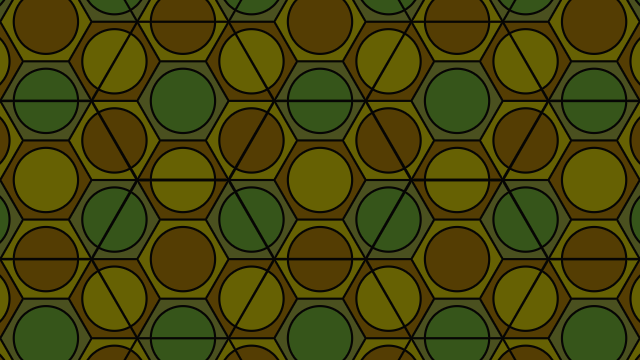
Give the GLSL for this pattern, as a WebGL 1 fragment shader.

```glsl
precision highp float;
// Flat-topped honeycomb of outlined cells, each holding an outlined disc.
// Three colour pairs cycle by half row; a second honeycomb of twice the
// size is drawn over it in lines that thin out away from the middle.

uniform vec2 u_resolution;

#define CELL_SIDE 0.1269     // hexagon side, in canvas heights
#define DISC_RADIUS 0.0893   // centre line of the disc outline
#define LINE_HALF 0.0030     // half width of cell and disc outlines
#define LARGE_GAIN 0.35      // extra width of the large lines at mid height
#define INK vec3(0.022, 0.018, 0.014)
#define OLIVE vec3(0.400, 0.380, 0.010)
#define BROWN vec3(0.330, 0.240, 0.010)
#define GREEN vec3(0.210, 0.335, 0.100)
#define MOSS vec3(0.290, 0.315, 0.120)

const float SQRT3 = 1.7320508;

// Offset of p from the nearest centre of a honeycomb with unit sides.
vec2 hexOffset(vec2 p) {
  vec2 period = vec2(3.0, SQRT3);
  vec2 a = mod(p + 0.5 * period, period) - 0.5 * period;
  vec2 b = mod(p, period) - 0.5 * period;
  return dot(a, a) < dot(b, b) ? a : b;
}

// Distance from an offset inside a unit hexagon to its border.
float hexBorder(vec2 q) {
  q = abs(q);
  return 0.5 * SQRT3 - max(q.y, dot(q, vec2(0.5 * SQRT3, 0.5)));
}

// Antialiased coverage of a shape with signed distance d.
float coverage(float d, float pixel) {
  return clamp(0.5 - d / pixel, 0.0, 1.0);
}

void main() {
  float pixel = 1.0 / u_resolution.y;
  vec2 p = (gl_FragCoord.xy - 0.5 * u_resolution) * pixel;

  // Small cell and its place in the three-colour cycle
  vec2 cell = p / CELL_SIDE;
  vec2 offset = hexOffset(cell);
  float halfRow = floor((cell.y - offset.y) / (0.5 * SQRT3) + 0.5);
  float kind = mod(halfRow, 3.0);

  vec3 discColor = kind < 0.5 ? OLIVE : (kind < 1.5 ? BROWN : GREEN);
  vec3 cellColor = kind < 0.5 ? BROWN : (kind < 1.5 ? OLIVE : MOSS);

  // Flat fills
  float disc = length(offset) * CELL_SIDE - DISC_RADIUS;
  vec3 color = mix(cellColor, discColor, coverage(disc, pixel));

  // Outlines of cells and discs, then the double-size honeycomb
  float outline = min(abs(disc), hexBorder(offset) * CELL_SIDE) - LINE_HALF;
  float largeSide = 2.0 * CELL_SIDE;
  float largeHalf = LINE_HALF * (1.0 + LARGE_GAIN * (1.0 - 2.0 * abs(p.y)));
  float large = hexBorder(hexOffset(p / largeSide)) * largeSide - largeHalf;
  color = mix(color, INK, coverage(min(outline, large), pixel));

  gl_FragColor = vec4(color, 1.0);
}
```
